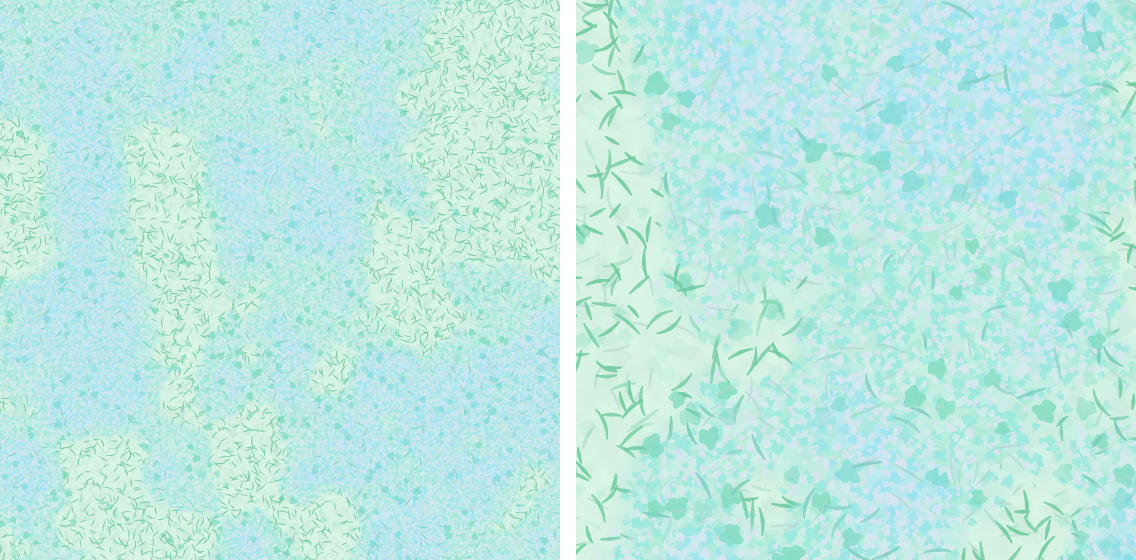
Left: the whole. Right: its middle third, enlarged.
Write a Shadertoy shader that draws this texture.

```glsl
vec4 hash4(vec2 p) {
    vec4 q = fract(p.xyxy * vec4(0.1031, 0.1030, 0.0973, 0.1099));
    q += dot(q, q.wzxy + 33.33);
    return fract((q.xxyz + q.yzzw) * q.zywx);
}

float noise(vec2 p) {
    vec2 cell = floor(p), f = fract(p);
    f = f * f * (3.0 - 2.0 * f);
    float low = mix(hash4(cell).x, hash4(cell + vec2(1, 0)).x, f.x);
    float high = mix(hash4(cell + vec2(0, 1)).x, hash4(cell + vec2(1, 1)).x, f.x);
    return mix(low, high, f.y);
}

float fbm(vec2 p) {
    float sum = 0.0, gain = 0.57;
    for (int i = 0; i < 3; i++) {
        sum += gain * noise(p);
        p = mat2(1.6, 1.2, -1.2, 1.6) * p + 17.3;
        gain *= 0.5;
    }
    return sum;
}

// Soft share of the features that survive at this density
float keep(float chance, float density) {
    return clamp((density - chance) / 0.12, 0.0, 1.0);
}

// Scattered blots with wobbly outlines
float blots(vec2 uv, float scale, float radius, float density, float seed) {
    vec2 p = uv * scale + seed, cell = floor(p);
    float edge = scale / iResolution.y, cover = 0.0;
    for (int y = -1; y <= 1; y++)
    for (int x = -1; x <= 1; x++) {
        vec2 id = cell + vec2(x, y);
        vec4 h = hash4(id + seed);
        vec2 d = p - id - h.xy;
        float angle = atan(d.y, d.x);
        float r = radius * (0.6 + 0.5 * h.z);
        r *= 1.0 + 0.16 * sin(3.0 * angle + 40.0 * h.x) + 0.12 * sin(5.0 * angle + 40.0 * h.y);
        float shape = 1.0 - smoothstep(-0.7 * edge, 0.7 * edge, length(d) - r);
        cover = max(cover, shape * keep(h.w, density));
    }
    return cover;
}

// Short, slightly bent blades pointing every way
float blades(vec2 uv, float scale, float width, float density, float seed) {
    vec2 p = uv * scale + seed, cell = floor(p);
    float edge = scale / iResolution.y, cover = 0.0;
    for (int y = -1; y <= 1; y++)
    for (int x = -1; x <= 1; x++) {
        vec2 id = cell + vec2(x, y);
        vec4 h = hash4(id + seed);
        vec2 d = p - id - h.xy;
        float angle = 6.283 * h.z, halfLength = 0.3 + 0.35 * fract(h.w * 57.0);
        d = mat2(cos(angle), -sin(angle), sin(angle), cos(angle)) * d;
        d.y += (fract(h.z * 91.0) - 0.5) * 0.9 * d.x * d.x;
        float dist = length(vec2(max(abs(d.x) - halfLength, 0.0), d.y));
        float taper = width * scale * (1.0 - 0.5 * abs(d.x) / halfLength);
        float shape = 1.0 - smoothstep(-0.6 * edge, 0.6 * edge, dist - taper);
        cover = max(cover, shape * keep(h.w, density));
    }
    return cover;
}

void mainImage(out vec4 fragColor, in vec2 fragCoord) {
    vec2 uv = fragCoord / iResolution.y;

    // Pale meadow, aqua and blue zones
    float field = fbm(uv * 7.5 + 3.7) + 0.05 * (noise(uv * 70.0) - 0.5);
    float meadow = smoothstep(0.50, 0.59, field);
    float blue = 1.0 - smoothstep(0.34, 0.47, field + 0.12 * (noise(uv * 9.0 + 50.0) - 0.5));
    float water = 1.0 - meadow;

    vec3 color = mix(vec3(0.75, 0.93, 0.88), vec3(0.84, 0.95, 0.89), meadow);
    color = mix(color, vec3(0.72, 0.91, 0.94), blue);
    color += 0.03 * (noise(uv * 160.0) - 0.5);

    // Wash of overlapping blots
    vec3 aqua = mix(vec3(0.60, 0.91, 0.87), vec3(0.61, 0.89, 0.94), blue);
    vec3 mist = mix(vec3(0.83, 0.93, 0.92), vec3(0.83, 0.90, 0.95), blue);
    color = mix(color, vec3(0.79, 0.92, 0.87), 0.7 * blots(uv, 75.0, 0.45, 0.35, 11.0));
    color = mix(color, vec3(0.68, 0.92, 0.84), 0.8 * blots(uv, 100.0, 0.48, 0.10 + 0.45 * water, 23.0));
    color = mix(color, aqua, 0.85 * blots(uv, 115.0, 0.45, 0.65 * water, 37.0));
    color = mix(color, mist, 0.9 * blots(uv, 150.0, 0.42, 0.75 * water, 41.0));
    color = mix(color, aqua, 0.8 * blots(uv, 140.0, 0.36, 0.45 * water, 59.0));
    color = mix(color, vec3(0.86, 0.89, 0.95), 0.85 * blots(uv, 190.0, 0.32, 0.5 * water, 67.0));

    // Sparse darker blots
    vec3 teal = mix(vec3(0.50, 0.86, 0.75), vec3(0.51, 0.86, 0.86), blue);
    color = mix(color, teal, 0.8 * blots(uv, 60.0, 0.37, 0.22 - 0.08 * meadow, 73.0));

    // Blades, dense and green on the meadow, faint elsewhere
    vec3 grass = mix(vec3(0.48, 0.80, 0.75), vec3(0.42, 0.79, 0.60), meadow);
    color = mix(color, vec3(0.69, 0.84, 0.81), 0.6 * blades(uv, 65.0, 0.0009, 0.35, 83.0));
    color = mix(color, grass, 0.75 * blades(uv, 62.0, 0.0012, 0.18 + 0.47 * meadow, 97.0));
    color = mix(color, grass, 0.85 * blades(uv, 74.0, 0.0012, 0.10 + 0.45 * meadow, 109.0));

    fragColor = vec4(color, 1.0);
}
```
